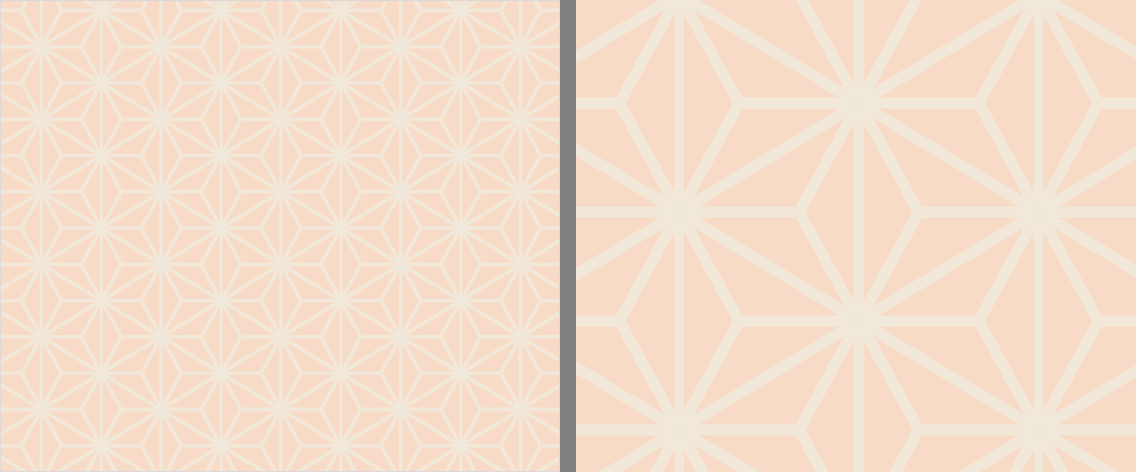
Left: the whole. Right: its middle third, enlarged.
This pattern is drawn by a Shadertoy shader. Its source:

```glsl
// Lengths are fractions of the canvas height.
const vec2 STAR_PITCH = vec2(0.1269, 0.1537);   // column step, step within a column
const vec2 FIRST_STAR = vec2(0.0877, 0.1326);
const float LINE_WIDTH = 0.0078;
const float UPRIGHT_WIDTH = 0.0073;
const float SEAM_WIDTH = 0.0065;                // uprights of every second column
const float HUB_RADIUS = 0.016;
const float BORDER_WIDTH = 0.0023;

const vec3 PEACH = vec3(0.97, 0.86, 0.78);
const vec3 CREAM = vec3(0.95, 0.91, 0.85);
const vec3 HUB_CREAM = vec3(0.943, 0.913, 0.86);
const vec3 BORDER_GREY = vec3(0.87, 0.85, 0.84);

float segmentDistance(vec2 p, vec2 a, vec2 b) {
    vec2 ab = b - a;
    float t = clamp(dot(p - a, ab) / dot(ab, ab), 0.0, 1.0);
    return length(p - a - ab * t);
}

// Signed distance to the hemp-leaf lattice; hubDistance is to the nearest star.
float hempLeaf(vec2 p, out float hubDistance) {
    // Mirror into a rectangle with a star at the origin and at its far corner
    vec2 cell = vec2(2.0 * STAR_PITCH.x, STAR_PITCH.y);
    vec2 corner = 0.5 * cell;
    vec2 q = abs(mod(p + corner, cell) - corner);
    hubDistance = min(length(q), length(q - corner));

    // Uprights through both star columns
    float upright = min(q.x - 0.5 * UPRIGHT_WIDTH,
                        corner.x - q.x - 0.5 * SEAM_WIDTH);

    // Half turn into the triangle below the diagonal
    if (q.y * corner.x > q.x * corner.y) q = corner - q;

    // Triangle edge and spokes to the middle of the triangle
    vec2 middle = vec2(corner.x * 2.0 / 3.0, 0.0);
    float spokes = segmentDistance(q, vec2(0.0), corner);
    spokes = min(spokes, segmentDistance(q, vec2(0.0), middle));
    spokes = min(spokes, segmentDistance(q, middle, corner));
    return min(upright, spokes - 0.5 * LINE_WIDTH);
}

float coverage(float signedDistance, float pixel) {
    return clamp(0.5 - signedDistance / pixel, 0.0, 1.0);
}

void mainImage(out vec4 fragColor, in vec2 fragCoord) {
    float pixel = 1.0 / iResolution.y;
    vec2 uv = fragCoord * pixel;
    vec2 canvas = iResolution.xy * pixel;

    // Lattice lines, slightly denser in tone at the hubs
    float hubDistance;
    float lattice = hempLeaf(uv - FIRST_STAR, hubDistance);
    float hub = 1.0 - smoothstep(0.5 * HUB_RADIUS, HUB_RADIUS, hubDistance);
    vec3 color = mix(PEACH, mix(CREAM, HUB_CREAM, hub), coverage(lattice, pixel));

    // Thin frame
    vec2 edge = min(uv, canvas - uv);
    float frame = min(edge.x, edge.y) - BORDER_WIDTH;
    color = mix(color, BORDER_GREY, coverage(frame, pixel));

    fragColor = vec4(color, 1.0);
}
```
